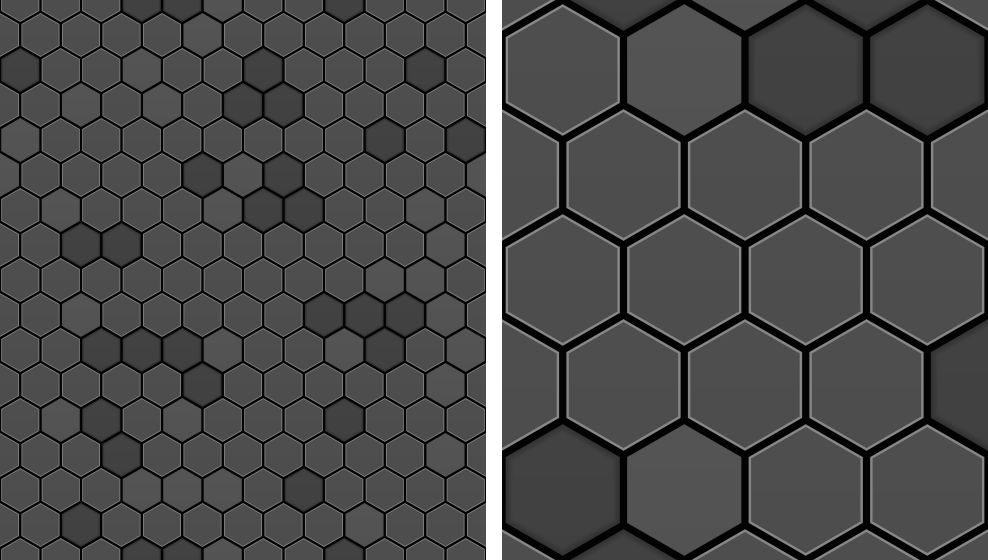
Left, the full canvas; right, a detail of the centre.
A Shadertoy shader for this pattern:

```glsl
// Dark pointy-top hexagon tiles, 12 across and 16 rows down, parted by black joints.
// The nearest centre of two interleaved grids gives the tile; its distance to the edge
// gives joint and rim. Hash and wrapping gradient noise choose dark and light tiles.

const vec2  TILES       = vec2(12.0, 16.0);  // columns, rows (rows must be even)
const float ROW_STEP    = 0.8660254;         // row height in tile widths
const float JOINT_HALF  = 0.030;             // half joint width, in tile widths
const float RIM_WIDTH   = 0.020;             // bright line on plain tiles
const float SHADE_WIDTH = 0.070;             // soft inner edge of dark tiles
const float DARK_SHARE  = 0.167;
const float LIGHT_SHARE = 0.150;
const float CLUSTERING  = 2.5;               // how strongly dark tiles gather
const vec2  NOISE_CELLS = vec2(6.0, 8.0);

const vec3 JOINT_COLOR = vec3(0.010);
const vec3 PLAIN_COLOR = vec3(0.304);
const vec3 LIGHT_COLOR = vec3(0.326);
const vec3 DARK_COLOR  = vec3(0.256);
const vec3 RIM_COLOR   = vec3(0.530);

// Integer hash of a cell, in 0..1
float hash(vec2 cell, uint seed) {
    uvec2 c = uvec2(cell);
    uint h = c.x * 1597u + c.y * 51749u + seed * 7919u;
    h = (h ^ (h >> 15u)) * 73244475u;
    h = (h ^ (h >> 13u)) * 73244475u;
    h ^= h >> 16u;
    return float(h & 65535u) / 65536.0;
}

// Contribution of one lattice corner, wrapped at the period
float cornerSlope(vec2 corner, vec2 offset) {
    float angle = 6.28319 * hash(mod(corner, NOISE_CELLS), 3u);
    return dot(vec2(cos(angle), sin(angle)), offset);
}

float gradientNoise(vec2 p) {
    vec2 i = floor(p), f = p - i;
    vec2 u = f * f * f * (f * (f * 6.0 - 15.0) + 10.0);
    vec2 e = vec2(1.0, 0.0);
    float low  = mix(cornerSlope(i, f), cornerSlope(i + e.xy, f - e.xy), u.x);
    float high = mix(cornerSlope(i + e.yx, f - e.yx), cornerSlope(i + e.xx, f - e.xx), u.x);
    return mix(low, high, u.y);
}

// Centre of the hexagon that holds p
vec2 hexCentre(vec2 p) {
    float pairStep = 2.0 * ROW_STEP;
    vec2 even = vec2(floor(p.x) + 0.5, floor(p.y / pairStep + 0.5) * pairStep);
    vec2 odd  = vec2(floor(p.x + 0.5), (floor(p.y / pairStep) + 0.5) * pairStep);
    vec2 a = p - even, b = p - odd;
    return dot(a, a) < dot(b, b) ? even : odd;
}

// Distance inward from the hexagon edge, q measured from its centre
float hexInset(vec2 q) {
    q = abs(q);
    return 0.5 - max(q.x, dot(q, vec2(0.5, ROW_STEP)));
}

// Coverage of the region beyond an edge, smoothed over one pixel
float beyond(float inset, float edge, float pixel) {
    return clamp((inset - edge) / pixel + 0.5, 0.0, 1.0);
}

void mainImage(out vec4 fragColor, in vec2 fragCoord) {
    vec2 span = TILES * vec2(1.0, ROW_STEP);
    vec2 p = fragCoord / iResolution.xy * span;
    float pixel = max(span.x / iResolution.x, span.y / iResolution.y);

    vec2 centre = hexCentre(p);
    vec2 q = p - centre;
    float inset = hexInset(q);
    vec2 cell = mod(vec2(floor(centre.x), floor(centre.y / ROW_STEP + 0.5)), TILES);

    // Tile kind: dark in loose clusters, light at random, plain otherwise
    float cluster = gradientNoise(centre / span * NOISE_CELLS);
    bool dark  = hash(cell, 1u) < DARK_SHARE * (1.0 + CLUSTERING * cluster);
    bool light = !dark && hash(cell, 2u) < LIGHT_SHARE;

    // Face with a faint vertical sheen
    vec3 color = dark ? DARK_COLOR : (light ? LIGHT_COLOR : PLAIN_COLOR);
    color += 0.008 * q.y;

    // Shaded edge on dark tiles, bright rim on plain ones
    if (dark) {
        color *= mix(0.78, 1.0, smoothstep(JOINT_HALF, JOINT_HALF + SHADE_WIDTH, inset));
    } else if (!light) {
        color = mix(RIM_COLOR, color, beyond(inset, JOINT_HALF + RIM_WIDTH, pixel));
    }

    // Joint
    color = mix(JOINT_COLOR, color, beyond(inset, JOINT_HALF, pixel));
    fragColor = vec4(color, 1.0);
}
```
